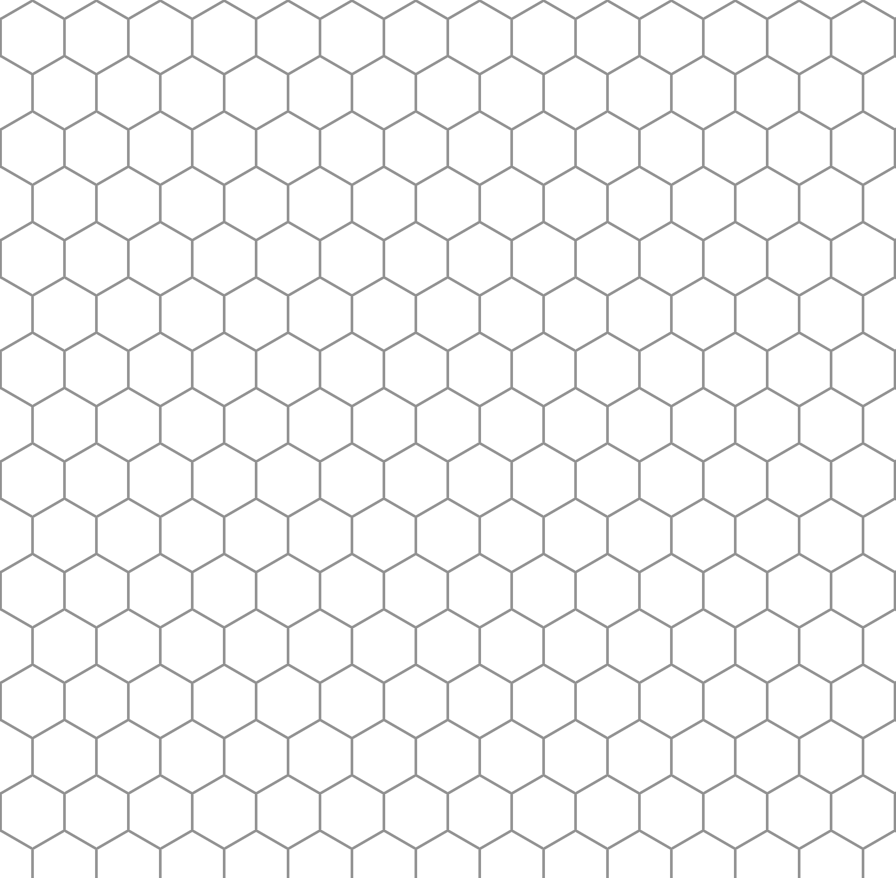
Write a Shadertoy shader that draws this pattern.

```glsl
// Honeycomb of thin grey outlines on white: pointy-top regular hexagons,
// fourteen across, odd rows shifted by half a cell. The nearest of two
// interleaved rectangular lattices gives the cell, a distance gives its edge.

#define CELLS_ACROSS 14.0
#define CELL_WIDTH   0.0713                 // in canvas widths
#define FIRST_CENTRE vec2(0.0363, 0.0418)   // from the top left corner
#define LINE_WIDTH   0.0029                 // in canvas widths
#define EDGE_SOFT    0.75                   // smoothing, in pixels
#define LINE_COLOUR  vec3(0.56)
#define PAPER_COLOUR vec3(1.0)

const vec2 LATTICE = vec2(1.0, 1.7320508);

// Offset from the centre of the nearest hexagon of unit width
vec2 hexOffset(vec2 p) {
    vec2 evenRow = mod(p + 0.5 * LATTICE, LATTICE) - 0.5 * LATTICE;
    vec2 oddRow = mod(p, LATTICE) - 0.5 * LATTICE;
    return dot(evenRow, evenRow) < dot(oddRow, oddRow) ? evenRow : oddRow;
}

// Distance from a point inside the hexagon to its outline
float hexEdgeDistance(vec2 offset) {
    vec2 q = abs(offset);
    return 0.5 - max(q.x, dot(q, 0.5 * LATTICE));
}

void mainImage(out vec4 fragColor, in vec2 fragCoord) {
    // Canvas widths, measured from the top left corner
    float pixel = 1.0 / iResolution.x;
    vec2 uv = vec2(fragCoord.x, iResolution.y - fragCoord.y) * pixel;

    // Shared outlines between the cells
    vec2 cell = (uv - FIRST_CENTRE) / CELL_WIDTH;
    float edge = hexEdgeDistance(hexOffset(cell)) * CELL_WIDTH;

    // Antialiased line on paper
    float halfWidth = 0.5 * LINE_WIDTH;
    float soft = EDGE_SOFT * pixel;
    float line = 1.0 - smoothstep(halfWidth - soft, halfWidth + soft, edge);
    fragColor = vec4(mix(PAPER_COLOUR, LINE_COLOUR, line), 1.0);
}
```
